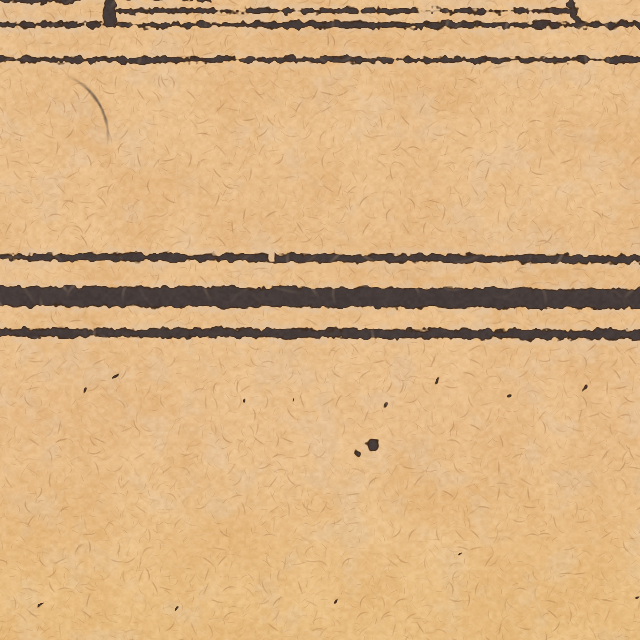
Reproduce this texture procedurally as a WebGL 2 fragment shader.

```glsl
#version 300 es
precision highp float;
uniform vec2 u_resolution;
out vec4 fragColor;

const vec3 PAPER = vec3(0.905, 0.735, 0.530);
const vec3 PAPER_PALE = vec3(0.885, 0.760, 0.620);
const vec3 FIBRE_DARK = vec3(0.64, 0.45, 0.28);
const vec3 INK = vec3(0.275, 0.235, 0.225);
const vec3 INK_RIM = vec3(0.25, 0.16, 0.09);
const float GRAIN = 0.085;
const float MOTTLE = 0.07;
const float EDGE_SOFTNESS = 0.0011;
const float RULE_DROP = 0.0035;
const int SPECKS = 13;

// Printed rules: height, half thickness, roughness
const vec3 RULES[5] = vec3[5](
    vec3(0.9610, 0.0043, 0.0058),
    vec3(0.9065, 0.0040, 0.0056),
    vec3(0.5985, 0.0058, 0.0048),
    vec3(0.5370, 0.0158, 0.0050),
    vec3(0.4805, 0.0076, 0.0052));

// Integer hash and value noise
float hash(ivec2 cell) {
    uvec2 q = uvec2(cell) * uvec2(1597334673u, 3812015801u);
    uint n = (q.x ^ q.y) * 1597334673u;
    n = (n ^ (n >> 15)) * 2246822519u;
    return float((n ^ (n >> 13)) >> 8) / 16777216.0;
}

vec2 hash2(ivec2 cell) {
    return vec2(hash(cell), hash(cell + ivec2(113, 271)));
}

float noise(vec2 p) {
    ivec2 c = ivec2(floor(p));
    vec2 f = fract(p);
    f = f * f * (3.0 - 2.0 * f);
    float low = mix(hash(c), hash(c + ivec2(1, 0)), f.x);
    float high = mix(hash(c + ivec2(0, 1)), hash(c + ivec2(1, 1)), f.x);
    return mix(low, high, f.y);
}

float fbm(vec2 p) {
    float sum = 0.0, gain = 0.5;
    for (int i = 0; i < 4; i++) {
        sum += gain * noise(p);
        p = mat2(1.6, 1.2, -1.2, 1.6) * p + 17.3;
        gain *= 0.5;
    }
    return sum / 0.9375;
}

// Short bent strands, one in each cell
float fibres(vec2 p, float cells) {
    vec2 g = p * cells;
    ivec2 home = ivec2(floor(g));
    float mask = 0.0;
    for (int j = -1; j <= 1; j++)
    for (int i = -1; i <= 1; i++) {
        ivec2 id = home + ivec2(i, j);
        vec2 r = hash2(id);
        float angle = 6.2832 * hash(id + 57);
        vec2 d = g - vec2(id) - r;
        d = mat2(cos(angle), -sin(angle), sin(angle), cos(angle)) * d;
        d.y += 1.6 * (r.x - 0.5) * d.x * d.x;
        float strand = (1.0 - smoothstep(0.01, 0.09, abs(d.y))) * (1.0 - smoothstep(0.2, 0.65, abs(d.x)));
        mask = max(mask, strand * r.y * r.y);
    }
    return mask;
}

float box(vec2 p, vec2 halfSize) {
    vec2 d = abs(p) - halfSize;
    return length(max(d, 0.0)) + min(max(d.x, d.y), 0.0);
}

vec3 paper(vec2 p) {
    vec3 color = PAPER + MOTTLE * (fbm(p * 14.0) - 0.5) * vec3(0.6, 1.0, 1.3);
    color = mix(color, PAPER_PALE, 0.45 * smoothstep(0.5, 0.75, fbm(p * 24.0 + 40.0)));
    color.b -= 0.03 * smoothstep(0.35, 0.0, p.y);
    color += GRAIN * (fbm(p * vec2(150.0, 170.0)) - 0.5) * vec3(0.9, 1.1, 1.3);
    color = mix(color, FIBRE_DARK, 0.42 * fibres(p, 48.0));
    color = mix(color, FIBRE_DARK, 0.30 * fibres(p + 3.7, 85.0));
    return mix(color, PAPER_PALE + 0.03, 0.35 * fibres(p + 9.1, 60.0));
}

// Signed distance to all rules and frame corners
float printedInk(vec2 p) {
    float rough = 0.65 * noise(p * vec2(105.0, 125.0)) + 0.35 * noise(p * 240.0) - 0.5;
    float d = 1.0;
    for (int i = 0; i < 5; i++) {
        float y = RULES[i].x - (i > 1 ? RULE_DROP * p.x : 0.0);
        float swell = 0.0018 * (noise(vec2(p.x * 18.0, float(i) * 7.0)) - 0.5);
        d = min(d, abs(p.y - y) - RULES[i].y - swell + 2.0 * RULES[i].z * rough);
    }
    float leftSwell = box(p - vec2(0.117, 0.9065), vec2(0.055, 0.0048));
    float inner = box(p - vec2(0.535, 0.983), vec2(0.36, 0.0032));
    float top = box(p - vec2(0.10, 1.0), vec2(0.23, 0.0025)) + 0.010 * (noise(vec2(p.x * 22.0, 3.0)) - 0.4);
    float leftPost = box(p - vec2(0.172, 0.982), vec2(0.010, 0.022));
    float rightPost = box(p - vec2(0.896 + 0.25 * (0.982 - p.y), 0.985), vec2(0.006, 0.019));
    float frame = min(min(leftPost, rightPost), min(min(inner, top), leftSwell));
    d = min(d, frame + 0.011 * rough);
    float chip = length((p - vec2(0.424, 0.600)) * vec2(1.0, 0.6)) - 0.005;
    return max(d, -chip - 0.004 * rough);
}

// Signed distance to the large blot and scattered specks
float specks(vec2 p) {
    vec2 wobble = 0.006 * (vec2(noise(p * 130.0), noise(p * 130.0 + 31.0)) - 0.5);
    vec2 q = p + wobble;
    float d = min(length(q - vec2(0.583, 0.305)) - 0.0105, length(q - vec2(0.559, 0.293)) - 0.0042);
    for (int i = 0; i < SPECKS; i++) {
        vec2 r = hash2(ivec2(i, 19));
        vec2 center = vec2((float(i) + r.x) / float(SPECKS), i % 3 == 0 ? 0.04 + 0.10 * r.y : 0.35 + 0.08 * r.y);
        vec2 offset = q - center;
        offset.x -= 0.5 * offset.y;
        d = min(d, length(offset * vec2(1.2, 0.8)) - mix(0.0016, 0.0036, hash(ivec2(i, 43))));
    }
    return d;
}

// Faint curved hair below the upper rules
float hair(vec2 p) {
    vec2 d = p - vec2(0.064, 0.785);
    float angle = atan(d.y, d.x);
    float span = smoothstep(-0.15, 0.3, angle) * (1.0 - smoothstep(0.75, 1.25, angle));
    float width = 0.0025 + 0.0025 * noise(p * 90.0);
    return span * (1.0 - smoothstep(0.0, width, abs(length(d) - 0.105))) * (0.5 + 0.5 * noise(p * 140.0));
}

void main() {
    vec2 p = gl_FragCoord.xy / u_resolution;
    float soft = max(EDGE_SOFTNESS, 0.7 / u_resolution.y);
    float printed = printedInk(p);
    float d = min(printed, specks(p));

    // Paper and the pale halo beside print
    vec3 color = paper(p);
    float halo = (1.0 - smoothstep(0.001, 0.013, printed)) * smoothstep(0.25, 0.7, noise(p * 75.0));
    color = mix(color, PAPER_PALE, 0.75 * halo);
    color = mix(color, INK, 0.75 * hair(p));

    // Ink with brown rims and worn streaks
    vec3 ink = mix(INK, INK_RIM, smoothstep(-0.0035, 0.0, d));
    ink += 0.06 * (fbm(p * 180.0) - 0.5);
    ink = mix(ink, PAPER_PALE, 0.25 * fibres(p + 5.3, 22.0));
    color = mix(color, ink, 1.0 - smoothstep(-soft, soft, d));
    fragColor = vec4(clamp(color, 0.0, 1.0), 1.0);
}
```
